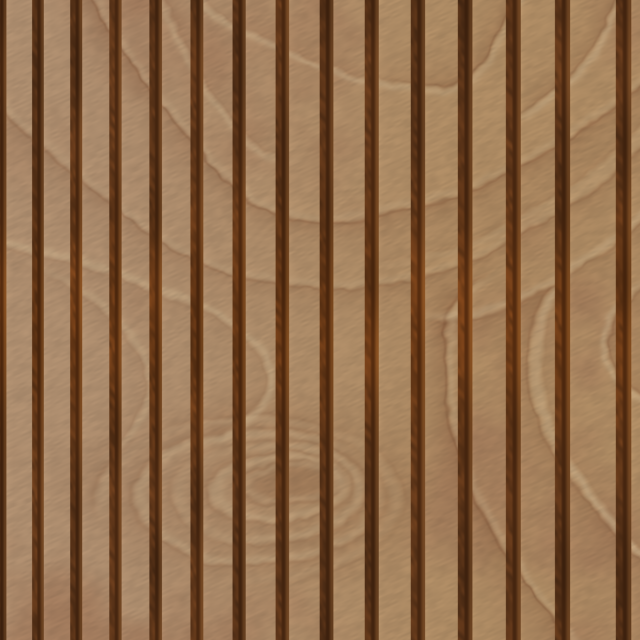
Write a WebGL 1 fragment shader that draws this texture.

```glsl
precision highp float;
// Vertical wooden slats split by dark grooves whose spacing widens to the right.
// One figured veneer runs across all slats: bent vein curves and rings around a
// knot, warped by noise. Grooves get a grained side wall, a dark core and a lit wall.
uniform vec2 u_resolution;

#define FIRST_GROOVE -0.0078
#define PITCH 0.0572
#define PITCH_GROWTH 0.000777
#define LAST_SLAT_EXTRA 0.017
#define GROOVE_WIDTH 0.0178
#define GROOVE_GROWTH 0.00045
#define WARP 0.034
#define VEIN_STRENGTH 0.55
#define GRAIN_STRENGTH 0.07
#define KNOT_CENTRE vec2(0.455, 0.245)

float hash(vec2 p) {
  return fract(sin(dot(p, vec2(127.1, 311.7))) * 43758.55);
}

float noise(vec2 p) {
  vec2 i = floor(p), f = fract(p);
  f = f * f * (3.0 - 2.0 * f);
  return mix(mix(hash(i), hash(i + vec2(1, 0)), f.x),
             mix(hash(i + vec2(0, 1)), hash(i + vec2(1, 1)), f.x), f.y);
}

float fbm(vec2 p) {
  float sum = 0.0, amp = 0.5;
  for (int i = 0; i < 4; i++) {
    sum += amp * noise(p);
    p = p * 2.07 + vec2(3.7, 8.1);
    amp *= 0.5;
  }
  return sum;
}

// Approximate signed distance to a parabola in (t, s) with its own bend on each side.
float bend(float t, float s, vec2 tip, float bendLow, float bendHigh) {
  float e = t - tip.x;
  float k = e < 0.0 ? bendLow : bendHigh;
  return (s - tip.y - k * e * e) / sqrt(1.0 + 4.0 * k * k * e * e);
}

// x: dark line with a soft stain on the positive side, y: pale line on the other.
vec2 vein(float d) {
  float stain = 0.55 * exp(-max(d, 0.0) * 40.0) * smoothstep(-0.002, 0.003, d);
  float line = 0.55 * exp(-d * d / 0.000009);
  float pale = exp(-pow((d + 0.008) / 0.006, 2.0));
  return vec2(stain + line, pale);
}

// Total dark and pale figure of the veneer.
vec2 figure(vec2 p) {
  vec2 v = vec2(0.0);
  // Sagging bands in the upper half
  v += vein(-bend(p.x, p.y, vec2(0.50, 0.655), 2.8, 0.85)) * vec2(1.0, 0.4);
  v += vein(-bend(p.x, p.y, vec2(0.52, 0.544), 1.1, 0.97)) * vec2(0.75, 0.35);
  v += vein(bend(p.x, p.y, vec2(0.56, 0.59), 0.85, 1.1)) * 0.35 * smoothstep(0.5, 0.8, p.x);
  v += vein(-bend(p.x, p.y, vec2(0.65, 0.49), 2.0, 1.35)) * 0.7 * smoothstep(0.64, 0.72, p.x);
  v += vein(bend(p.x, p.y, vec2(0.45, 0.755), 7.0, 1.0)) * vec2(0.3, 0.7)
       * (1.0 - smoothstep(0.40, 0.48, p.x));
  v += vein(bend(p.x, p.y, vec2(0.68, 0.865), 1.05, 8.0))
       * mix(vec2(0.25, 0.8), vec2(1.0, 0.6), smoothstep(0.55, 0.70, p.x));
  v += vein(bend(p.x, p.y, vec2(0.78, 0.82), 0.3, 5.0)) * 0.8 * smoothstep(0.78, 0.86, p.x);
  // Noses pointing right
  v += vein(-bend(p.y, p.x, vec2(0.405, 0.417), -12.0, -9.0)) * vec2(0.35, 0.8)
       * smoothstep(0.30, 0.36, p.y) * (1.0 - smoothstep(0.62, 0.70, p.y));
  v += vein(-bend(p.y, p.x, vec2(0.41, 0.23), -5.0, -6.0)) * vec2(0.3, 0.6)
       * smoothstep(0.26, 0.34, p.y) * (1.0 - smoothstep(0.52, 0.62, p.y));
  // Long edges running down the right side
  float lower = 1.0 - smoothstep(0.53, 0.58, p.y);
  v += vein(-bend(p.y, p.x, vec2(0.46, 0.82), 1.7, 5.0)) * vec2(0.75, 0.5) * lower;
  v += vein(bend(p.y, p.x, vec2(0.46, 0.845), 1.7, 5.0)) * vec2(0.2, 0.6) * lower;
  v += vein(bend(p.y, p.x, vec2(0.46, 0.955), 8.0, 6.0)) * 0.8 * lower;
  v += vein(-bend(p.y, p.x, vec2(0.48, 0.695), 0.8, 8.0)) * vec2(1.1, 0.5) * lower;
  // Knot and its rings
  vec2 k = p - KNOT_CENTRE;
  float lens = length(k / vec2(2.1, 1.0)) - 0.039;
  v += vec2(0.55 * (1.0 - smoothstep(-0.003, 0.003, lens)), 0.0) + vein(lens) * vec2(0.3, 0.5);
  for (int i = 1; i < 5; i++) {
    float n = float(i);
    float ring = length((k + vec2(0.016 * n, 0.006 * n)) / vec2(1.8, 1.0)) - 0.035 - 0.025 * n;
    float broken = smoothstep(0.25, 0.65, noise(p * 7.0 + n * 5.3));
    v += vein(ring) * vec2(0.5, 0.55) * broken * (1.0 - smoothstep(0.66, 0.72, p.x));
  }
  return v;
}

vec3 veneer(vec2 p) {
  vec2 drift = vec2(fbm(p * 6.0), fbm(p * 6.0 + 19.0)) - 0.47;
  vec2 jitter = vec2(noise(p * 75.0), noise(p * 75.0 + 31.0)) - 0.5;
  vec2 v = figure(p + WARP * drift + 0.005 * jitter);
  vec3 wood = mix(vec3(0.675, 0.55, 0.43), vec3(0.675, 0.54, 0.385), smoothstep(0.1, 0.8, p.x));
  wood = mix(wood, vec3(0.61, 0.45, 0.335), 0.75 * smoothstep(0.48, 0.78, fbm(p * 4.0 + 7.0)));
  wood = mix(wood, vec3(0.48, 0.31, 0.20), VEIN_STRENGTH * clamp(v.x, 0.0, 1.3));
  wood = mix(wood, vec3(0.76, 0.66, 0.52), 0.6 * clamp(v.y, 0.0, 1.0));
  // Short slanted fibres
  vec2 fibre = vec2(p.x + 0.45 * p.y, p.y - 0.45 * p.x);
  float grain = noise(fibre * vec2(70.0, 260.0)) + fbm(fibre * vec2(35.0, 90.0)) - 1.0;
  return wood * (1.0 + GRAIN_STRENGTH * grain);
}

// u runs from 0 to 1 across the groove.
vec3 groove(float u, float y, float id) {
  float fibres = noise(vec2(u * 2.5 + id * 9.0, y * 95.0 + u * 2.0));
  vec3 wall = vec3(0.36, 0.205, 0.095) * (0.84 + 0.32 * fibres);
  vec3 color = mix(wall, vec3(0.27, 0.145, 0.06), smoothstep(0.35, 0.55, u));
  color = mix(color, vec3(0.43, 0.265, 0.13), smoothstep(0.6, 0.9, u));
  float glow = exp(-pow((y - 0.49) / 0.17, 2.0));
  float patches = 0.88 + 0.24 * noise(vec2(id * 4.0, y * 9.0));
  return color * patches * mix(vec3(0.97), vec3(1.16, 1.1, 0.9), glow);
}

void main() {
  vec2 p = gl_FragCoord.xy / u_resolution;
  float soft = max(0.0012, 0.8 / u_resolution.x);
  // Nearest groove, from the inverse of the widening spacing
  float x = p.x - FIRST_GROOVE - LAST_SLAT_EXTRA * step(0.93, p.x);
  float index = (sqrt(PITCH * PITCH + 4.0 * PITCH_GROWTH * max(x, 0.0)) - PITCH) / (2.0 * PITCH_GROWTH);
  float id = floor(index + 0.5);
  float s = x - PITCH * id - PITCH_GROWTH * id * id;
  float width = GROOVE_WIDTH + GROOVE_GROWTH * id;
  float inside = smoothstep(-soft, soft, s) * (1.0 - smoothstep(width - soft, width + soft, s));
  // Slight shading along the slat edges
  float edge = exp(-max(s - width, 0.0) * 250.0) * step(width, s);
  vec3 slat = veneer(p) * (1.0 + 0.05 * edge);
  vec3 color = mix(slat, groove(clamp(s / width, 0.0, 1.0), p.y, id), inside);
  gl_FragColor = vec4(color, 1.0);
}
```
